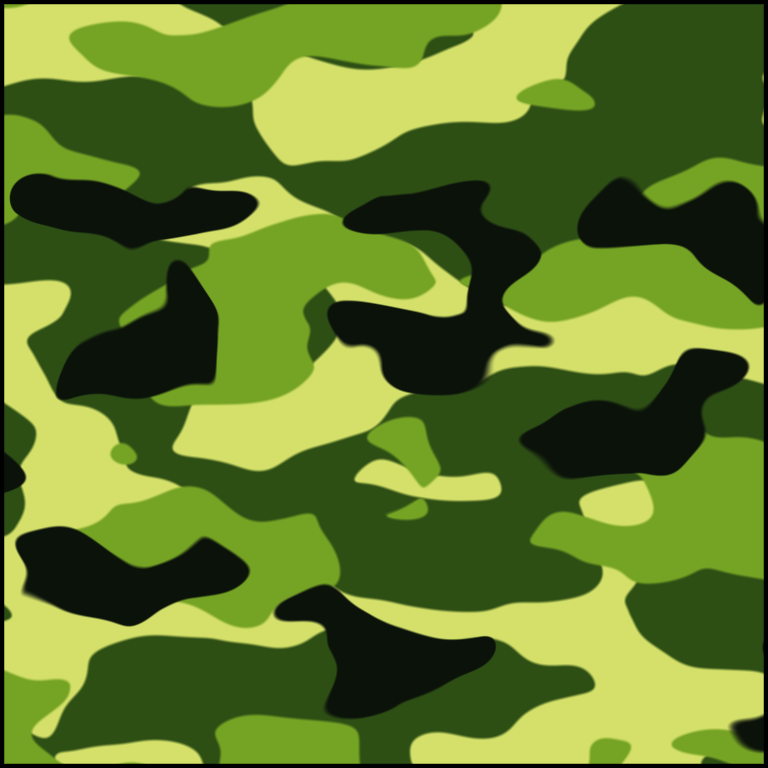
A three.js fragment shader for this pattern:

```glsl
// Woodland camouflage: wavy horizontal patches of lime, leaf green and black on dark green.
varying vec2 vUv;

vec2 gradientAt(vec2 cell) {
  vec3 h = fract(cell.xyx * vec3(0.1031, 0.1030, 0.0973));
  h += dot(h, h.yzx + 33.33);
  float angle = 6.28318 * fract((h.x + h.y) * h.z);
  return vec2(cos(angle), sin(angle));
}

float gradientNoise(vec2 p) {
  vec2 i = floor(p);
  vec2 f = p - i;
  vec2 u = f * f * f * (f * (f * 6.0 - 15.0) + 10.0);
  float a = dot(gradientAt(i), f);
  float b = dot(gradientAt(i + vec2(1.0, 0.0)), f - vec2(1.0, 0.0));
  float c = dot(gradientAt(i + vec2(0.0, 1.0)), f - vec2(0.0, 1.0));
  float d = dot(gradientAt(i + 1.0), f - 1.0);
  return mix(mix(a, b, u.x), mix(c, d, u.x), u.y);
}

// Shifts points by a finer noise so that outlines grow lobes and fingers.
vec2 bend(vec2 p, float seed) {
  vec2 w = p * vec2(7.5, 11.0) + seed;
  return p + vec2(gradientNoise(w + 31.3), gradientNoise(w + 57.7)) * vec2(0.1, 0.055);
}

float patchField(vec2 p, vec2 scale, float seed) {
  vec2 q = bend(p, seed) * scale + seed;
  return gradientNoise(q) + 0.2 * gradientNoise(q * 2.1 + 11.4);
}

// Coverage of one layer; dividing by the slope keeps every edge equally soft.
float patchMask(vec2 p, vec2 scale, float seed, float level) {
  float e = 0.001;
  float f = patchField(p, scale, seed);
  vec2 slope = vec2(patchField(p + vec2(e, 0.0), scale, seed) - f,
                    patchField(p + vec2(0.0, e), scale, seed) - f) / e;
  return smoothstep(-0.0026, 0.0026, (f - level) / max(length(slope), 0.4));
}

float limbDistance(vec2 p, vec2 tip) {
  return length(p - tip * clamp(dot(p, tip) / dot(tip, tip), 0.0, 1.0));
}

float smoothMin(float a, float b, float k) {
  float h = max(k - abs(a - b), 0.0) / k;
  return min(a, b) - 0.25 * h * h * k;
}

// Two-limbed blobs scattered on a jittered grid
float blobMask(vec2 p) {
  vec2 grid = vec2(2.6, 3.2);
  vec2 q = bend(p, 5.2);
  vec2 home = floor(q * grid);
  float d = 1.0;
  for (int j = -1; j <= 1; j++) {
    for (int i = -1; i <= 1; i++) {
      vec2 cell = home + vec2(float(i), float(j));
      vec2 r = q - (cell + 0.5 + 0.25 * gradientAt(cell + 19.0)) / grid;
      vec2 dir = gradientAt(cell + 83.0);
      vec2 other = vec2(-0.6 * dir.x - 0.8 * dir.y, 0.8 * dir.x - 0.6 * dir.y);
      vec2 stretch = vec2(0.12, 0.07);
      float limbs = smoothMin(limbDistance(r, dir * stretch), limbDistance(r, other * stretch), 0.03);
      d = smoothMin(d, limbs, 0.03);
    }
  }
  return smoothstep(-0.0026, 0.0026, 0.039 - d);
}

void main() {
  vec2 p = vUv;

  // Layers from the ground up
  vec3 color = vec3(0.18, 0.31, 0.08);
  color = mix(color, vec3(0.83, 0.88, 0.41), patchMask(p, vec2(2.9, 5.7), 17.2, 0.08));
  color = mix(color, vec3(0.46, 0.64, 0.14), patchMask(p, vec2(3.0, 6.0), 43.6, 0.115));
  color = mix(color, vec3(0.04, 0.07, 0.04), blobMask(p));

  // Thin black frame
  vec2 inset = min(p, 1.0 - p);
  color *= smoothstep(0.0045, 0.0065, min(inset.x, inset.y));

  gl_FragColor = vec4(color, 1.0);
}
```
